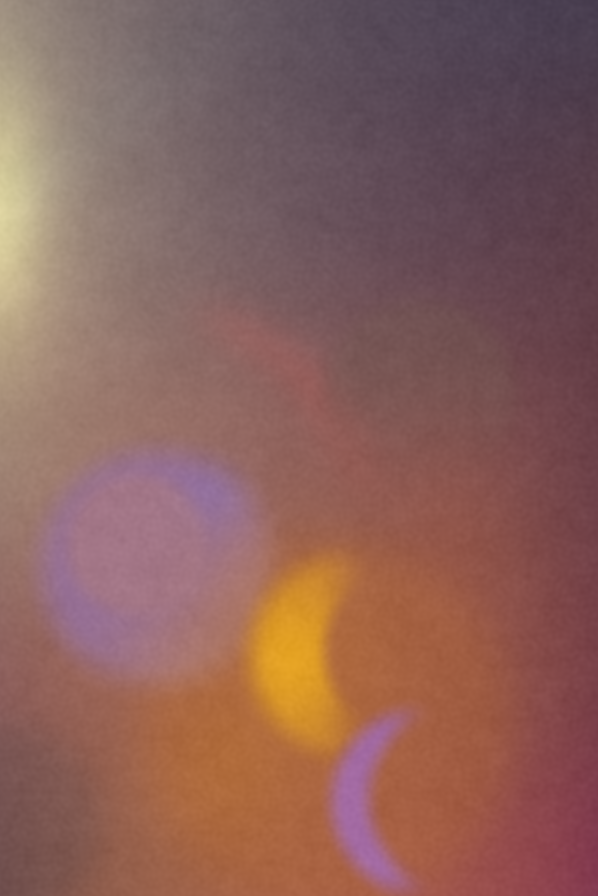
Write a WebGL 2 fragment shader that draws this background.

```glsl
#version 300 es
precision highp float;
// Dusky blurred background with a warm side flare, soft lens discs and two glowing crescents.
uniform vec2 u_resolution;
out vec4 outColor;

vec2 hashGradient(vec2 cell) {
  vec2 h = vec2(dot(cell, vec2(127.1, 311.7)), dot(cell, vec2(269.5, 183.3)));
  return fract(sin(h) * 43758.5) * 2.0 - 1.0;
}

float gradientNoise(vec2 p) {
  vec2 i = floor(p), f = fract(p);
  vec2 w = f * f * f * (f * (f * 6.0 - 15.0) + 10.0);
  vec2 e = vec2(1.0, 0.0);
  float low = mix(dot(hashGradient(i), f), dot(hashGradient(i + e), f - e), w.x);
  float high = mix(dot(hashGradient(i + e.yx), f - e.yx), dot(hashGradient(i + 1.0), f - 1.0), w.x);
  return mix(low, high, w.y);
}

// Smooth horizontal blend passing through three colours
vec3 row(float x, vec3 left, vec3 middle, vec3 right) {
  return left * (1.0 - x) * (1.0 - 2.0 * x) + middle * 4.0 * x * (1.0 - x) + right * x * (2.0 * x - 1.0);
}

float softDisc(vec2 p, vec2 center, float radius, float blur) {
  return 1.0 - smoothstep(-blur, blur, length(p - center) - radius);
}

float glow(vec2 p, vec2 center, vec2 size) {
  vec2 d = (p - center) / size;
  return exp(-dot(d, d));
}

void main() {
  vec2 p = gl_FragCoord.xy / u_resolution.y;
  float x = gl_FragCoord.x / u_resolution.x;

  // Dusk gradient, from the bottom row up
  vec3 color = row(x, vec3(0.46, 0.32, 0.31), vec3(0.65, 0.38, 0.29), vec3(0.51, 0.22, 0.31));
  color = mix(color, row(x, vec3(0.55, 0.37, 0.36), vec3(0.63, 0.38, 0.30), vec3(0.47, 0.25, 0.28)),
    smoothstep(0.0, 0.27, p.y));
  color = mix(color, row(x, vec3(0.60, 0.49, 0.44), vec3(0.57, 0.385, 0.36), vec3(0.42, 0.25, 0.28)),
    smoothstep(0.22, 0.52, p.y));
  color = mix(color, row(x, vec3(0.66, 0.58, 0.50), vec3(0.43, 0.34, 0.37), vec3(0.36, 0.24, 0.28)),
    smoothstep(0.46, 0.78, p.y));
  color = mix(color, row(x, vec3(0.58, 0.52, 0.48), vec3(0.37, 0.32, 0.365), vec3(0.28, 0.24, 0.31)),
    smoothstep(0.70, 1.03, p.y));

  // Tall side flare with faint rays and a diagonal beam
  color += vec3(0.14, 0.17, 0.07) * glow(p, vec2(0.0, 0.77), vec2(0.05, 0.15));
  color += vec3(0.06, 0.06, 0.035) * glow(p, vec2(0.0, 0.74), vec2(0.10, 0.28));
  vec2 fromFlare = p - vec2(-0.06, 0.77);
  float rays = gradientNoise(vec2(atan(fromFlare.y, fromFlare.x) * 3.0, 2.3));
  color += vec3(0.05, 0.04, 0.04) * rays * exp(-length(fromFlare) * 4.0);
  float beam = dot(p - vec2(0.0, 0.76), normalize(vec2(-0.85, 1.0)));
  color += vec3(0.015, 0.025, 0.025) * exp(-beam * beam / 0.002) * (1.0 - smoothstep(0.1, 0.32, p.x));

  // Rosy arc and muted disc above the centre, clearest along its top
  float arc = length(p - vec2(0.17, 0.41)) - 0.24;
  color += vec3(0.06, 0.0, -0.005) * exp(-arc * arc / 0.0009) * smoothstep(0.42, 0.54, p.y)
    * smoothstep(0.18, 0.28, p.x);
  color = mix(color, vec3(0.45, 0.34, 0.32), 0.5 * softDisc(p, vec2(0.469, 0.557), 0.108, 0.018)
    * smoothstep(0.43, 0.60, p.y));

  // Rust haze, broad amber disc and a dim disc in the corner
  color = mix(color, vec3(0.64, 0.36, 0.27), 0.45 * glow(p, vec2(0.50, 0.36), vec2(0.09, 0.14)));
  color = mix(color, vec3(0.67, 0.39, 0.23), 0.5 * softDisc(p, vec2(0.365, 0.19), 0.205, 0.04));
  color = mix(color, vec3(0.73, 0.45, 0.20), 0.5 * glow(p, vec2(0.25, 0.15), vec2(0.08, 0.10)));
  color = mix(color, vec3(0.42, 0.31, 0.31), 0.4 * softDisc(p, vec2(0.0, 0.08), 0.11, 0.03));

  // Violet disc with a rosy core and a warm lower right side
  vec3 violet = mix(vec3(0.59, 0.44, 0.60), vec3(0.67, 0.47, 0.43),
    smoothstep(-0.03, 0.13, dot(p - vec2(0.176, 0.366), vec2(0.75, -0.66))));
  violet = mix(violet, vec3(0.65, 0.47, 0.53), 0.85 * softDisc(p, vec2(0.153, 0.392), 0.078, 0.015));
  color = mix(color, violet, 0.92 * softDisc(p, vec2(0.176, 0.366), 0.130, 0.027));
  color += vec3(-0.02, 0.0, 0.04) * glow(p, vec2(0.245, 0.45), vec2(0.045));

  // Golden crescent
  float gold = softDisc(p, vec2(0.391, 0.268), 0.112, 0.022)
    * (1.0 - softDisc(p, vec2(0.449, 0.274), 0.086, 0.014))
    * (1.0 - smoothstep(0.35, 0.42, p.x));
  color = mix(color, vec3(0.76, 0.47, 0.19), 0.35 * glow(p, vec2(0.35, 0.27), vec2(0.09, 0.12)));
  color = mix(color, mix(vec3(0.76, 0.49, 0.21), vec3(0.89, 0.63, 0.13),
    glow(p, vec2(0.325, 0.265), vec2(0.07, 0.09))), gold);

  // Lilac crescent
  float lilac = softDisc(p, vec2(0.475, 0.105), 0.105, 0.016)
    * (1.0 - softDisc(p, vec2(0.509, 0.108), 0.097, 0.016))
    * (1.0 - smoothstep(0.42, 0.49, p.x));
  color = mix(color, vec3(0.64, 0.42, 0.66), 0.95 * lilac);

  // Subtle mottling and grain
  color += 0.018 * gradientNoise(p * 14.0) + 0.022 * gradientNoise(p * 48.0);
  color += 0.026 * gradientNoise(p * 150.0);
  outColor = vec4(clamp(color, 0.0, 1.0), 1.0);
}
```
